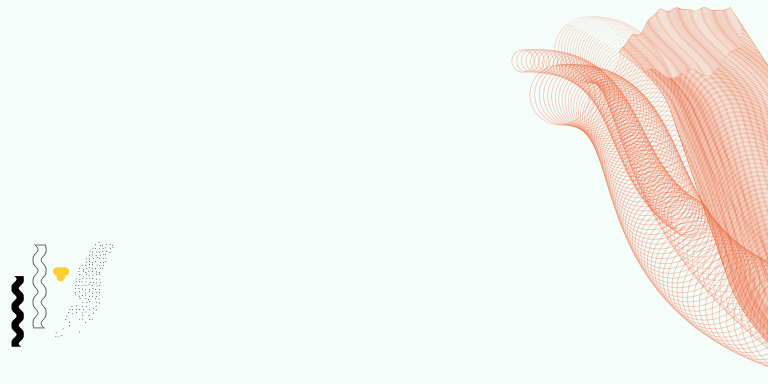
Reproduce this background procedurally as a WebGL 1 fragment shader.

```glsl
precision highp float;
// Pale mint backdrop with a sweeping coral ribbon at the right and small ornaments at lower left.
// Circles swept along Bezier paths form the open mesh; a sheared strip of fine strands forms the
// dense ribbon. Units are canvas heights, with y measured downwards from the top.
uniform vec2 u_resolution;

float pixel;

float hash(vec2 p) {
  return fract(sin(dot(p, vec2(127.1, 311.7))) * 43758.5453);
}

float fill(float d) {
  return clamp(0.5 - d / pixel, 0.0, 1.0);
}

// Hairline whose strength falls when it is thinner than a pixel
float stroke(float d, float width) {
  return min(1.0, width / pixel) * (1.0 - smoothstep(0.0, max(width, pixel), abs(d)));
}

float segment(vec2 p, vec2 a, vec2 b) {
  vec2 ab = b - a;
  return length(p - a - ab * clamp(dot(p - a, ab) / dot(ab, ab), 0.0, 1.0));
}

// Circles outlined along a cubic Bezier, with a radius that grows from r0 to r1
float circleTrail(vec2 p, vec2 a, vec2 b, vec2 c, vec2 d, float r0, float r1) {
  float clear = 1.0;
  for (int i = 0; i < 70; i++) {
    float t = float(i) / 69.0;
    float s = 1.0 - t;
    vec2 centre = s * s * s * a + 3.0 * s * s * t * b + 3.0 * s * t * t * c + t * t * t * d;
    clear *= 1.0 - 0.62 * stroke(length(p - centre) - mix(r0, r1, t), 0.0014);
  }
  return 1.0 - clear;
}

// Left border of the ribbon at depth y
float ribbonLeft(float y) {
  float top = max(0.286 - y, 0.0);
  float foot = max(y - 0.73, 0.0);
  return 1.745 + 0.341 * (y - 0.286) - 3.7 * top * top + 1.8 * foot * foot;
}

// Signed distance to an upright wavy bar
float wavyBar(vec2 p, vec2 centre, vec2 halfSize, float period) {
  vec2 q = p - centre;
  float phase = 6.2832 * q.y / period;
  float slope = 0.0065 * 6.2832 / period * cos(phase);
  float across = abs(q.x - 0.0065 * sin(phase)) / sqrt(1.0 + slope * slope);
  return max(across - halfSize.x, abs(q.y) - halfSize.y);
}

// Coverage of the dense ribbon: tint, strands, cross weave and a paler frilled cap
float ribbon(vec2 p) {
  float d = p.x - ribbonLeft(p.y);
  float frill = 0.007 * sin(p.x * 95.0) + 0.004 * sin(p.x * 170.0 + 1.0);
  float edge = max(-d, 0.024 - p.y + 0.5 * frill);
  edge = max(edge, (1.745 - p.x - p.y + frill) * 0.7);
  edge = max(edge, (p.x - 1.89 - 0.65 * p.y) * 0.84);
  float tone = 0.25 + 0.16 * exp(-abs(d - 0.045) * 22.0);
  tone += 0.05 * sin(d * 46.0 - p.y * 7.0);

  // Lengthwise strands that drift apart, and finer arcs across them
  float strand = d * 52.0 + 0.6 * sin(p.y * 9.0 + d * 14.0);
  tone += 0.16 * pow(abs(cos(3.14159 * strand)), 8.0);
  float weave = p.y * 90.0 + 12.0 * sin(d * 9.0);
  tone += 0.07 * sin(6.2832 * weave);

  // Folds fan out from the upper left border
  for (int i = 0; i < 7; i++) {
    float k = float(i);
    float fold = d - 0.012 * k - 0.035 * k * max(p.y - 0.16, 0.0) * (1.0 - 0.8 * p.y);
    tone += 0.22 * stroke(fold, 0.002);
  }

  // Cap with scalloped lower border and slanted pleats
  float capFloor = 0.192 + 0.012 * sin(p.x * 62.0) - 2.4 * pow(max(p.x - 1.82, 0.0), 1.6);
  float cap = fill(max(p.y - capFloor, p.x - 1.93));
  float pleat = p.x - 0.55 * p.y + 0.02 * sin(p.y * 25.0);
  float capTone = 0.21 + 0.05 * sin(pleat * 65.0) + 0.13 * pow(abs(cos(pleat * 105.0)), 10.0);
  tone = mix(tone, capTone, cap);
  tone += 0.2 * stroke(p.y - capFloor, 0.0015) * step(p.x, 1.93);
  tone += 0.35 * stroke(edge, 0.003);
  return fill(edge) * clamp(tone, 0.0, 0.85);
}

// Jittered dots in a slanted plume that thins out towards its foot
float stipple(vec2 p) {
  vec2 cell = floor(p / 0.0088);
  vec2 jitter = vec2(hash(cell), hash(cell + 17.0)) * 0.5 + 0.25;
  vec2 dot0 = (cell + jitter) * 0.0088;
  float t = (dot0.y - 0.63) / 0.26;
  float middle = 0.268 - 0.085 * t + 0.008 * sin(t * 9.0 + 2.0);
  float halfWidth = mix(0.027, 0.041, t);
  float inside = step(abs(dot0.x - middle), halfWidth) * step(0.0, t) * step(t, 1.0);
  float kept = step(hash(cell + 41.0), 1.0 - 0.85 * smoothstep(0.35, 1.0, t));
  return inside * kept * stroke(length(p - dot0), 0.0022);
}

void main() {
  pixel = 1.0 / u_resolution.y;
  vec2 p = gl_FragCoord.xy * pixel;
  p.y = 1.0 - p.y;
  vec3 color = vec3(0.957, 0.992, 0.98);
  vec3 coral = vec3(0.93, 0.32, 0.13);

  // Open mesh and ribbon
  if (p.x > 1.3) {
    float mesh = circleTrail(p, vec2(1.362, 0.159), vec2(1.667, 0.143), vec2(1.589, 0.443), vec2(1.797, 0.568), 0.029, 0.05);
    color = mix(color, coral, 0.8 * mesh);
    mesh = circleTrail(p, vec2(1.458, 0.247), vec2(1.771, 0.234), vec2(1.563, 0.703), vec2(2.083, 0.846), 0.078, 0.13);
    color = mix(color, coral, 0.8 * mesh);
    mesh = circleTrail(p, vec2(1.531, 0.13), vec2(1.745, 0.117), vec2(1.615, 0.495), vec2(2.083, 0.846), 0.086, 0.1);
    color = mix(color, coral, 0.6 * mesh * (1.0 - 0.6 * fill(ribbonLeft(p.y) - p.x)));
    color = mix(color, coral, ribbon(p));
  }

  // Ornaments: solid wave, outlined wave, yellow blob, dots
  color = mix(color, vec3(0.0), fill(wavyBar(p, vec2(0.046, 0.811), vec2(0.0095, 0.092), 0.048)));
  color = mix(color, vec3(0.15), stroke(wavyBar(p, vec2(0.103, 0.746), vec2(0.0105, 0.108), 0.055), 0.0018));
  float blob = min(segment(p, vec2(0.149, 0.707), vec2(0.169, 0.707)), segment(p, vec2(0.159, 0.707), vec2(0.158, 0.721)));
  color = mix(color, vec3(1.0, 0.8, 0.2), fill(blob - 0.011));
  color = mix(color, vec3(0.3), stipple(p));
  gl_FragColor = vec4(color, 1.0);
}
```
